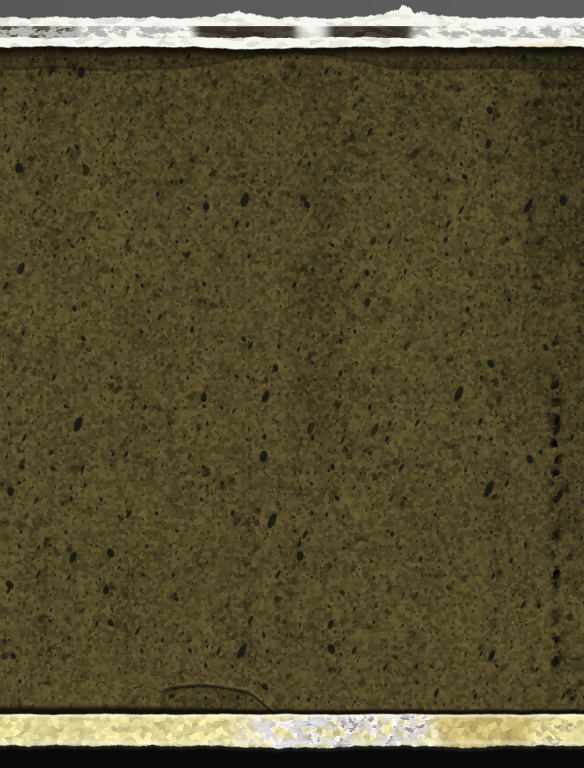
A WebGL 2 fragment shader for this texture:

```glsl
#version 300 es
precision highp float;

#define ASPECT 0.7617
#define GRAIN_SCALE 210.0
#define GRAIN_DEPTH 0.36
#define SPECK_DENSITY 0.20
#define STREAK_DEPTH 0.035
#define PANEL_COLOR vec3(0.318, 0.283, 0.155)
#define SHADOW_COLOR vec3(0.055, 0.045, 0.025)
#define WHITE_COLOR vec3(0.97, 0.97, 0.94)
#define CREAM_COLOR vec3(0.92, 0.88, 0.62)
#define GREY_COLOR vec3(0.36, 0.37, 0.365)

uniform vec2 u_resolution;
out vec4 fragColor;

vec2 hash2(vec2 p) {
    vec3 q = fract(p.xyx * vec3(0.1031, 0.1030, 0.0973));
    q += dot(q, q.yzx + 33.33);
    return fract((q.xx + q.yz) * q.zy);
}

// Nearest feature distance and the random value of its cell
vec2 cellular(vec2 p) {
    vec2 base = floor(p), best = vec2(9.0, 0.0);
    for (int k = 0; k < 9; k++) {
        vec2 id = base + vec2(k % 3 - 1, k / 3 - 1);
        float d = length(id + hash2(id) - p);
        if (d < best.x) best = vec2(d, hash2(id + 71.0).x);
    }
    return best;
}

// Layered sines, roughly -1 to 1
float waves(float x) {
    float sum = 0.0, amp = 0.5;
    for (int i = 0; i < 5; i++) {
        sum += amp * sin(x + 1.3 * sin(x * 0.37 + float(i)));
        x = x * 2.13 + 4.1;
        amp *= 0.62;
    }
    return sum;
}

float mottle(vec2 p) {
    float sum = 0.0, amp = 0.5;
    for (int i = 0; i < 5; i++) {
        p = mat2(0.8, 0.6, -0.6, 0.8) * p * 1.9 + 1.7;
        sum += amp * sin(p.x + 1.5 * sin(p.y * 0.7)) * cos(p.y + sin(p.x * 0.6));
        amp *= 0.65;
    }
    return sum;
}

float bump(float x, float center, float width) {
    float t = (x - center) / width;
    return exp(-t * t);
}

float band(float x, float a, float b, float soft) {
    return smoothstep(a - soft, a + soft, x) * (1.0 - smoothstep(b - soft, b + soft, x));
}

// Scattered, mostly upright dark flecks in three sizes
vec3 addSpecks(vec3 color, vec2 p, float px) {
    float scale = 24.0;
    for (int i = 0; i < 3; i++) {
        vec2 q = p * scale + 17.0 * float(i), id = floor(q);
        vec2 r = hash2(id), s = hash2(id + 137.0);
        vec2 d = fract(q) - 0.25 - 0.5 * r;
        d.x += d.y * (s.y - 0.5);
        d.y *= mix(0.4, 1.0, s.y);
        float radius = mix(0.05, 0.12, r.y);
        float soft = 0.8 * px * scale;
        float mask = 1.0 - smoothstep(radius - soft, radius + soft, length(d));
        mask *= step(s.x, SPECK_DENSITY * (1.0 + 0.4 * float(i)));
        vec3 ink = mix(vec3(0.07, 0.08, 0.075), vec3(0.20, 0.10, 0.05), step(0.85, r.x));
        color = mix(color, ink, mask * 0.85);
        scale *= 2.1;
    }
    return color;
}

vec3 panel(vec2 uv, vec2 p, float px) {
    float x = uv.x, y = uv.y;
    vec2 grain = cellular(p * GRAIN_SCALE);
    vec2 blotch = cellular(p * 85.0 + 0.4 * mottle(p * 40.0));
    float light = 1.0 + GRAIN_DEPTH * (grain.y - 0.5) + 0.14 * (0.5 - blotch.x);
    light += 0.07 * mottle(p * 14.0) + 0.04 * mottle(p * 60.0);
    light += STREAK_DEPTH * waves(x * 42.0 + 0.4 * sin(y * 9.0));
    light -= 0.17 * smoothstep(0.82, 0.96, x) * smoothstep(0.1, 0.6, y);
    light -= 0.10 * smoothstep(0.72, 0.93, y) + 0.07 * bump(x, 0.54, 0.06) * band(y, 0.4, 0.85, 0.1);
    light -= 0.35 * smoothstep(0.86, 0.98, blotch.y) * (1.0 - smoothstep(0.2, 0.6, blotch.x));
    // Broken vertical scar on the right
    light -= 0.6 * bump(x, 0.952, 0.009) * band(y, 0.13, 0.50, 0.03) * smoothstep(0.3, 0.8, blotch.y);
    vec3 color = addSpecks(PANEL_COLOR * light, p, px);
    // Uneven lip below the top strip
    float lip = 0.910 + 0.022 * bump(x, 0.51, 0.12) + 0.003 * waves(x * 18.0);
    color *= 1.0 - 0.22 * smoothstep(-0.002, 0.002, y - lip) - 0.22 * bump(y, lip, 0.002);
    // Curved flake near the base
    float arch = 0.101 + 0.006 * sin((x - 0.28) * 25.0) - 0.03 * smoothstep(0.42, 0.49, x);
    float span = band(x, 0.28, 0.485, 0.006);
    color *= 1.0 - span * (0.5 * bump(y, arch, 0.0025) + 0.12 * step(y, arch));
    color += span * 0.06 * bump(y, arch + 0.004, 0.002);
    return color;
}

vec3 topStrip(vec2 uv, vec2 p) {
    float x = uv.x, patches = mottle(p * vec2(55.0, 110.0));
    vec2 chip = cellular(p * vec2(75.0, 170.0));
    vec3 color = WHITE_COLOR * (1.0 - 0.10 * smoothstep(0.6, 1.0, chip.y));
    color = mix(color, CREAM_COLOR, 0.7 * bump(x, 0.93, 0.04) * band(uv.y, 0.93, 0.944, 0.003));
    // Recessed glass channel with dark windows
    float channel = band(uv.y, 0.951 + 0.0015 * waves(x * 45.0), 0.966, 0.001);
    float dark = band(x, 0.335, 0.51, 0.012) + band(x, 0.56, 0.705, 0.015);
    dark += 0.85 * (1.0 - smoothstep(0.11, 0.15, x)) * smoothstep(-0.25, 0.25, patches);
    vec3 glass = mix(vec3(0.70, 0.71, 0.69), WHITE_COLOR, smoothstep(-0.3, 0.4, patches));
    glass = mix(glass, vec3(0.19, 0.16, 0.13) + 0.12 * chip.y, clamp(dark, 0.0, 1.0));
    return mix(color, glass, channel * (1.0 - 0.85 * bump(x, 0.535, 0.025)));
}

vec3 baseStrip(vec2 uv, vec2 p) {
    float x = uv.x, patches = mottle(p * vec2(50.0, 80.0));
    vec2 chip = cellular(p * 130.0);
    float pale = band(x, 0.42, 0.75, 0.05) * smoothstep(-0.5, 0.2, patches);
    vec3 color = mix(CREAM_COLOR, vec3(0.91, 0.90, 0.91), pale);
    color = mix(color, vec3(0.78, 0.70, 0.41), 0.7 * band(x, 0.75, 0.91, 0.01));
    color *= 0.85 + 0.24 * chip.y + 0.10 * patches;
    float worn = smoothstep(0.15, 0.5, patches) * (0.25 + 0.5 * band(x, 0.52, 0.75, 0.03) + 0.4 * step(0.91, x));
    color = mix(color, vec3(0.50, 0.45, 0.43), worn * smoothstep(0.2, 0.6, chip.y));
    return mix(color, WHITE_COLOR, 0.6 * bump(uv.y, 0.068, 0.0025) + 0.4 * bump(uv.y, 0.033, 0.003));
}

void main() {
    vec2 uv = gl_FragCoord.xy / u_resolution;
    vec2 p = uv * vec2(ASPECT, 1.0);
    float px = 1.0 / u_resolution.y, x = uv.x, y = uv.y;
    float rough = waves(x * 75.0);
    float crest = 0.977 + 0.0018 * rough
        + (0.009 * bump(x, 0.41, 0.03) + 0.012 * bump(x, 0.695, 0.045)) * (1.0 + 0.35 * rough);
    float under = 0.939 - 0.003 * bump(x, 0.45, 0.09) + 0.0012 * waves(x * 50.0 + 3.0);
    float baseTop = 0.070 + 0.0008 * waves(x * 40.0);
    float baseLow = 0.029 - 0.003 * bump(x, 0.5, 0.1) - 0.003 * bump(x, 0.79, 0.04) + 0.0014 * rough;

    // Panel with contact shadows along both strips
    vec3 color = panel(uv, p, px);
    color = mix(color, SHADOW_COLOR, 0.85 * smoothstep(under - 0.016, under - 0.002, y));
    float gap = 0.005 + 0.003 * (1.0 - smoothstep(0.2, 0.5, x));
    color = mix(color, SHADOW_COLOR, 0.9 * (1.0 - smoothstep(baseTop + gap * 0.6, baseTop + gap * 1.7, y)));

    // Strips, then the spaces beyond them
    color = mix(color, topStrip(uv, p), smoothstep(under - px, under + px, y));
    color = mix(color, GREY_COLOR * (0.94 + 0.08 * x), smoothstep(crest - px, crest + px, y));
    color = mix(color, baseStrip(uv, p), 1.0 - smoothstep(baseTop - px, baseTop + px, y));
    vec3 floorColor = vec3(0.03, 0.03, 0.025) + 0.10 * smoothstep(baseLow - 0.008, baseLow, y);
    color = mix(color, floorColor, 1.0 - smoothstep(baseLow - px, baseLow + px, y));
    fragColor = vec4(clamp(color, 0.0, 1.0), 1.0);
}
```
